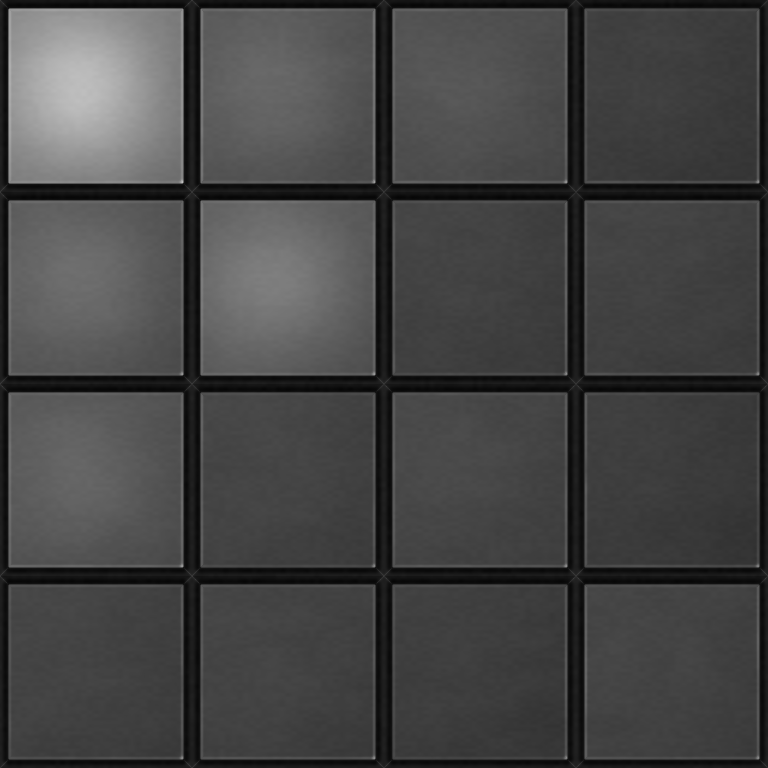
This texture is drawn by a Shadertoy shader. Its source:

```glsl
// A four by four wall of dark satin tiles with bevelled black grooves.
// Each tile is a rounded box; its sheen fades away from a light at the
// upper left, with thin uneven rim glints and a faint leathery grain.

float hash(vec2 p) {
    vec3 q = fract(p.xyx * vec3(0.1031, 0.1030, 0.0973));
    q += dot(q, q.yzx + 33.33);
    return fract((q.x + q.y) * q.z);
}

float noise(vec2 p) {
    vec2 i = floor(p), f = fract(p);
    f = f * f * (3.0 - 2.0 * f);
    return mix(mix(hash(i), hash(i + vec2(1, 0)), f.x),
               mix(hash(i + vec2(0, 1)), hash(i + vec2(1, 1)), f.x), f.y);
}

float roundedBox(vec2 p, float halfSize, float radius) {
    vec2 q = abs(p) - halfSize + radius;
    return length(max(q, 0.0)) + min(max(q.x, q.y), 0.0) - radius;
}

void mainImage(out vec4 fragColor, in vec2 fragCoord) {
    vec2 uv = fragCoord / iResolution.xy;
    vec2 cell = uv * 4.0;
    vec2 id = floor(cell);
    vec2 p = fract(cell) - 0.5;
    float pixel = 4.0 / iResolution.y;
    float d = roundedBox(p, 0.456, 0.008);

    // Sheen of each tile: one column per line, from bottom to top
    mat4 sheen = mat4(0.255, 0.345, 0.365, 0.580,
                      0.255, 0.260, 0.400, 0.350,
                      0.235, 0.270, 0.250, 0.310,
                      0.255, 0.230, 0.250, 0.235);
    float level = sheen[int(id.x)][int(id.y)];

    // Soft hotspot, stronger on the tiles that catch the light
    float gloss = smoothstep(0.24, 0.55, level);
    vec2 h = p - vec2(-0.07, 0.02);
    float spot = exp(-6.0 * dot(h, h)) - 0.45;
    float face = level + spot * (0.015 + 0.27 * gloss);
    face += 0.025 * (p.y - p.x) * (1.0 + gloss);

    // Fine grain and broad mottling
    face += 0.018 * (noise(cell * vec2(32.0, 55.0)) - 0.5);
    face += 0.016 * (noise(cell * vec2(5.0, 9.0) + 17.0) - 0.5);

    // Rim glints, uneven from side to side and along each edge
    bool upright = abs(p.x) > abs(p.y);
    float side = upright ? (p.x < 0.0 ? 0.11 : 0.13) : (p.y < 0.0 ? 0.09 : 0.06);
    float facing = upright ? sign(p.x) : 2.0 * sign(p.y);
    float wear = 0.5 + 0.6 * hash(id * 7.0 + facing + 11.0);
    wear *= 0.7 + 0.6 * noise(cell * 9.0 + 5.0);
    float rim = exp(-pow((d + 0.008) / 0.007, 2.0));
    face += rim * side * wear;

    // Small sparkle at the lower right corner
    vec2 corner = p - vec2(0.449, -0.449);
    face += 0.25 * exp(-dot(corner, corner) / 0.00012);

    // Groove: black flanks, a slightly lighter ridge and mitred crossings
    float groove = mix(0.035, 0.11, smoothstep(0.012, 0.042, d));
    groove *= upright ? 1.1 : (p.y < 0.0 ? 1.0 : 0.75);
    float miter = abs(abs(p.x) - abs(p.y));
    groove += 0.10 * exp(-miter / 0.005) * smoothstep(0.0, 0.02, d);
    groove += 0.02 * (noise(cell * 40.0) - 0.5);
    groove += 0.10 * exp(-max(d, 0.0) / 0.005);

    float shade = mix(face, groove, smoothstep(-0.6 * pixel, 0.6 * pixel, d));
    fragColor = vec4(vec3(clamp(shade, 0.0, 1.0)), 1.0);
}
```
